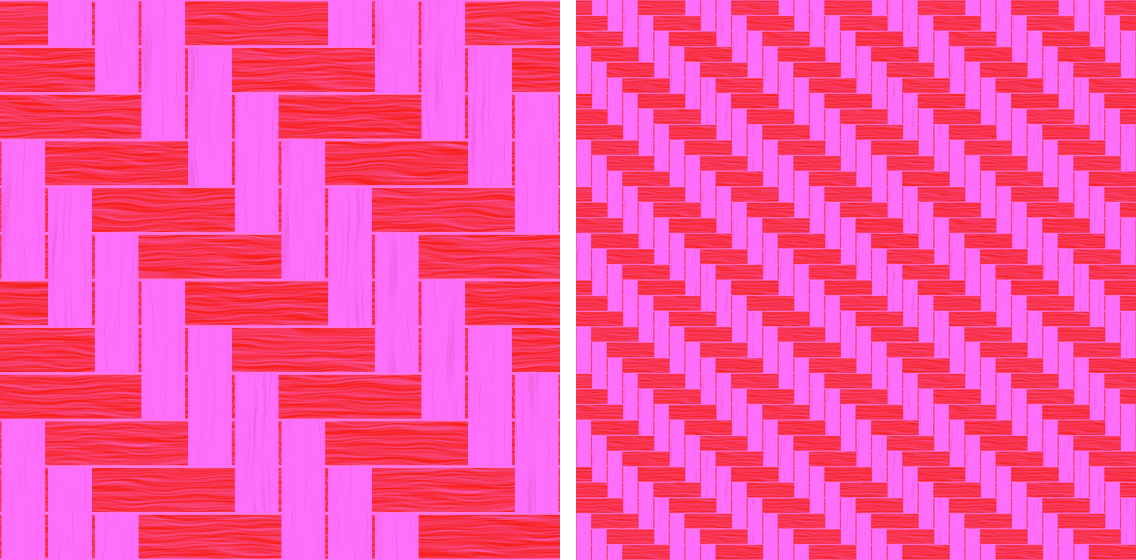
Left, the tile; right, the same tile 3 across and 3 down.
A WebGL 1 fragment shader for this pattern:

```glsl
precision highp float;

uniform vec2 u_resolution;

#define CELLS 12.0
#define PLANK_LENGTH 3.0
#define GAP_HALF 0.031
#define GRAIN_CONTRAST 0.16
#define TONE_VARIATION 0.08
#define VEIN_STRENGTH 0.32
#define RED vec3(0.97, 0.13, 0.11)
#define ROSE vec3(0.98, 0.36, 0.73)
#define ORCHID vec3(0.995, 0.44, 0.985)
#define VEIN_COLOR vec3(0.90, 0.28, 0.74)
#define GAP_COLOR vec3(0.985, 0.46, 0.88)

// One random value per plank; wrapped so planks continue over the canvas edge.
float plankSeed(vec2 origin, float kind) {
  origin = floor(mod(origin + 0.5, CELLS));
  return fract(sin(dot(origin, vec2(12.99, 78.23)) + kind * 37.7) * 4375.85);
}

// Slow bend of the fibres; q.x runs along the plank, q.y across it.
float fibreBend(vec2 q, float seed) {
  return 0.030 * sin(q.x * 2.1 + q.y * 4.0 + seed * 19.0)
       + 0.012 * sin(q.x * 5.3 - q.y * 9.0 + seed * 43.0);
}

// Layered, warped sines stretched along the plank.
float grain(vec2 q, float seed, float pixel) {
  float across = q.y + fibreBend(q, seed);
  float sum = 0.0;
  float freq = 22.0;
  for (int i = 0; i < 6; i++) {
    float layer = float(i);
    float phase = seed * (23.0 + 17.0 * layer) + layer * 2.4;
    float warp = 1.4 * sin(q.x * (1.3 + 0.7 * layer) + q.y * 7.0 + phase * 2.3);
    float swell = 0.65 + 0.35 * sin(q.x * (0.9 + 0.5 * layer) + q.y * 11.0 + phase);
    float fade = 1.0 - smoothstep(1.8, 3.6, freq * pixel);
    sum += sin(across * freq + phase + warp) * swell * fade;
    freq *= 1.4;
  }
  return sum;
}

// Sparse thin lines that come and go along the plank.
float veins(vec2 q, float seed, float pixel) {
  float across = q.y + fibreBend(q, seed) + 0.006 * sin(q.x * 17.0 + seed * 31.0);
  float dist = abs(sin(across * 10.0 + seed * 29.0 + 0.7 * sin(across * 23.0))) / 10.0;
  float line = 1.0 - smoothstep(0.004, 0.012 + pixel, dist);
  return line * (0.55 + 0.45 * sin(q.x * 2.7 + q.y * 8.0 + seed * 53.0));
}

vec3 redWood(vec2 q, float seed, float pixel) {
  float tone = 0.32 + TONE_VARIATION * (seed - 0.5);
  tone += GRAIN_CONTRAST * grain(q, seed, pixel);
  return mix(RED, ROSE, clamp(tone, 0.0, 1.0));
}

vec3 orchidWood(vec2 q, float seed, float pixel) {
  float shade = VEIN_STRENGTH * veins(q, seed, pixel);
  shade += 0.025 * max(grain(q, seed, pixel), 0.0);
  return mix(ORCHID, VEIN_COLOR, clamp(shade, 0.0, 1.0));
}

void main() {
  float pixel = CELLS / u_resolution.y;
  vec2 uv = gl_FragCoord.xy / u_resolution;
  vec2 p = vec2(uv.x, 1.0 - uv.y) * CELLS;
  vec2 cell = floor(p);
  vec2 local = p - cell;
  float period = 2.0 * PLANK_LENGTH;

  // Diagonal step: the first half of each period lies flat, the rest stands.
  float stepIndex = floor(mod(cell.x - cell.y - 4.0 + 0.5, period));

  // Flat planks, extended under the neighbouring upright ones.
  float flatIndex = floor(mod(stepIndex + 1.5, period)) - 1.0;
  float flatSeed = plankSeed(cell - vec2(flatIndex, 0.0), 0.0);
  vec3 color = redWood(vec2(flatIndex + local.x, local.y), flatSeed, pixel);

  // Pale gaps between the rows.
  vec2 edge = 0.5 - abs(local - 0.5);
  vec2 inside = smoothstep(GAP_HALF - 0.5 * pixel, GAP_HALF + 0.5 * pixel, edge);
  color = mix(GAP_COLOR, color, inside.y);

  // Upright planks on top, leaving narrow red slits between the columns.
  float uprightIndex = period - 1.0 - stepIndex;
  float uprightSeed = plankSeed(cell - vec2(0.0, uprightIndex), 1.0);
  vec3 upright = orchidWood(vec2(uprightIndex + local.y, local.x), uprightSeed, pixel);
  float isUpright = step(PLANK_LENGTH - 0.5, stepIndex);
  color = mix(color, upright, isUpright * inside.x);

  gl_FragColor = vec4(color, 1.0);
}
```
